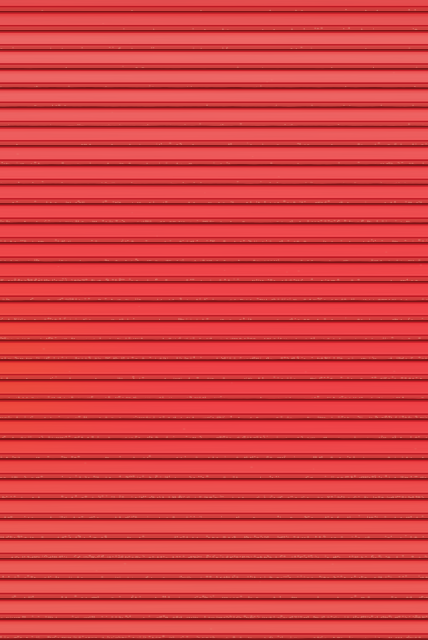
This texture is drawn by a Shadertoy shader. Its source:

```glsl
// Closed red roller shutter: ribbed horizontal slats with chipped paint and soft light.
#define SLATS 33.62       // slat rate down the canvas
#define STRETCH 0.97      // slats grow slightly taller towards the bottom
#define PHASE 0.613       // slat offset at the top edge
#define CHIP_CELLS 190.0  // chip cells per canvas height
#define CHIP_SIZE 0.0012  // largest chip radius
#define WEAR 0.50         // chip strength
#define GRAIN 0.010       // brightness variation
#define SHEEN 0.070       // pale reflection across each face

const vec3 RED    = vec3(0.932, 0.238, 0.258);
const vec3 PINK   = vec3(0.926, 0.335, 0.332);
const vec3 CORAL  = vec3(0.922, 0.305, 0.285);
const vec3 ORANGE = vec3(0.925, 0.290, 0.190);
const vec3 CRIMSON = vec3(0.770, 0.105, 0.148);
const vec3 RIB    = vec3(0.785, 0.245, 0.232);
const vec3 GROOVE = vec3(0.470, 0.065, 0.072);
const vec3 CHIP   = vec3(0.900, 0.600, 0.510);

float hash(vec2 p) {
    return fract(sin(dot(p, vec2(127.1, 311.7))) * 43758.5453);
}

// Antialiased strip from a to b
float band(float q, float a, float b, float px) {
    return clamp((q - a) / px + 0.5, 0.0, 1.0) - clamp((q - b) / px + 0.5, 0.0, 1.0);
}

// Smooth layered sines, about -1 to 1
float waves(vec2 p) {
    float sum = 0.0, amp = 0.5;
    for (int i = 0; i < 4; i++) {
        sum += amp * sin(p.x + 1.7 * sin(p.y)) * cos(p.y * 0.9 + 0.6 * p.x);
        p = mat2(1.6, 1.1, -1.1, 1.6) * p + 2.3;
        amp *= 0.55;
    }
    return sum;
}

// One jittered chip per cell along a slat, centred between heights lo and hi
float chips(float x, float q, float row, float cells, float lo, float hi, float density) {
    float cell = floor(x * cells);
    vec2 seed = vec2(cell, row + cells);
    float cx = 0.3 + 0.4 * hash(seed);
    float cy = mix(lo, hi, hash(seed + 17.3));
    vec2 d = vec2((fract(x * cells) - cx) / cells * 0.65, (q - cy) / SLATS);
    float radius = CHIP_SIZE * mix(0.35, 1.0, hash(seed + 41.9));
    float soft = 0.7 / iResolution.y;
    return step(hash(seed + 73.1), density) * (1.0 - smoothstep(radius - soft, radius + soft, length(d)));
}

// Light falling over the whole shutter
vec3 paint(vec2 s) {
    vec3 c = mix(PINK, RED, smoothstep(0.08, 0.45, s.y));
    c = mix(c, CORAL, smoothstep(0.64, 0.86, s.y) * (1.0 - 0.2 * s.x));
    vec2 glow = (s - vec2(-0.02, 0.59)) / vec2(0.26, 0.13);
    c = mix(c, ORANGE, 0.6 * exp(-dot(glow, glow)));
    return mix(vec3(0.89, 0.23, 0.24), c, smoothstep(0.01, 0.07, s.y));
}

void mainImage(out vec4 fragColor, in vec2 fragCoord) {
    vec2 s = fragCoord / iResolution.xy;
    s.y = 1.0 - s.y;
    float x = fragCoord.x / iResolution.y;

    // Slat index and height within the slat, groove at zero
    float n = SLATS * s.y - STRETCH * s.y * s.y - PHASE;
    float row = floor(n + 0.06);
    float q = n - row;
    float px = SLATS / iResolution.y;

    // Flat face with a pale sheen, strongest near the top and bottom of the door
    vec3 base = paint(s);
    float lit = mix(0.35, 1.0, smoothstep(0.08, 0.45, abs(s.y - 0.54)));
    float sheen = smoothstep(0.14, 0.34, q) * (1.0 - smoothstep(0.54, 0.68, q));
    vec3 col = base + SHEEN * lit * sheen * vec3(0.0, 1.0, 0.95);
    col += vec3(0.01, 0.05, 0.05) * band(q, 0.61, 0.69, px);

    // Fold lines and raised rib
    col = mix(col, CRIMSON, 0.88 * band(q, 0.04, 0.115, px));
    col = mix(col, CRIMSON * 0.96, band(q, 0.70, 0.785, px));
    vec3 rib = mix(RIB, base, 0.12);
    col = mix(col, rib, band(q, 0.785, 0.95, px));
    col = mix(col, base, 0.35 * band(q, 0.79, 0.85, px));

    // Groove with uneven lower edge
    float uneven = 0.010 * waves(vec2(x * 70.0, row * 2.7));
    col = mix(col, GROOVE, 0.95 * band(q, -0.055 + uneven, 0.045, px));

    // Slat to slat tone, broad mottling and fine horizontal streaks
    float tone = 0.3 * (hash(vec2(row, 5.0)) - 0.5);
    tone += 0.2 * waves(vec2(x * 9.0, s.y * 13.0));
    tone += 1.2 * waves(vec2(x * 14.0 + row * 3.1, n * 19.0));
    col *= 1.0 + GRAIN * tone;

    // Chipped paint: dense on the rib, sparse on the face
    float patches = 0.5 + 0.5 * waves(vec2(x * 11.0 + row * 4.7, row * 1.9));
    float age = mix(0.15, 1.0, smoothstep(0.12, 0.50, s.y));
    float worn = chips(x, q, row, CHIP_CELLS, 0.85, 0.96, age * patches * 0.75);
    worn = max(worn, chips(x, q, row, CHIP_CELLS * 1.7, 0.88, 0.95, age * patches * 0.6));
    worn = max(worn, 0.4 * chips(x, q, row, CHIP_CELLS * 0.5, 0.12, 0.68, 0.02));
    col = mix(col, CHIP, WEAR * worn);

    fragColor = vec4(clamp(col, 0.0, 1.0), 1.0);
}
```
